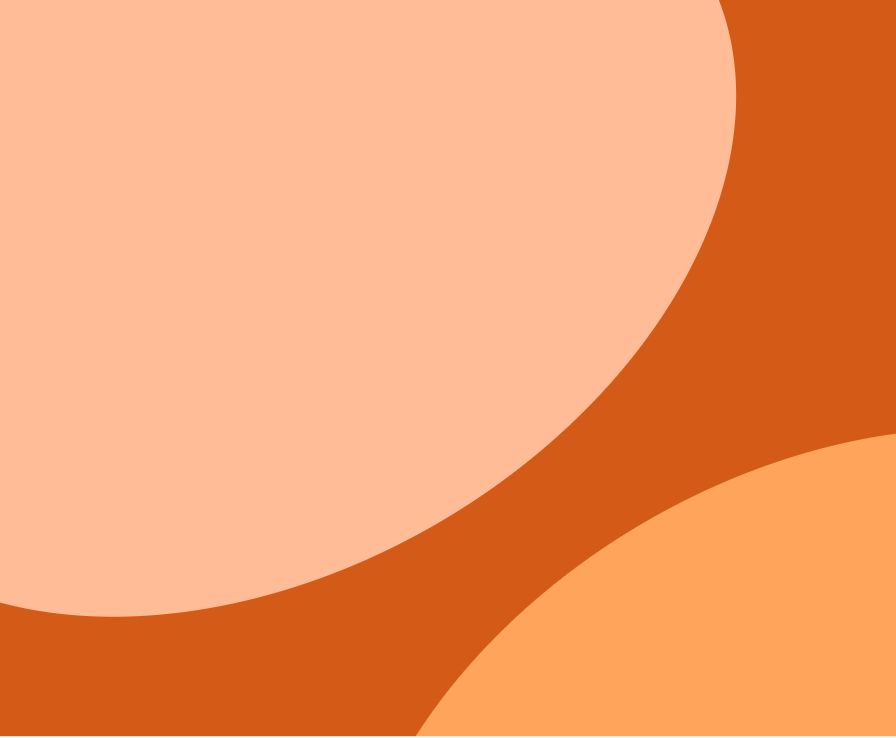
Write a WebGL 1 fragment shader that draws this background.

```glsl
precision highp float;
// Two large tilted ovals, peach and light orange, on burnt orange with a thin pale bottom rim.

uniform vec2 u_resolution;

const vec3 GROUND = vec3(0.828, 0.353, 0.092);
const vec3 PEACH = vec3(1.0, 0.738, 0.592);
const vec3 LIGHT_ORANGE = vec3(1.0, 0.643, 0.355);
const vec3 RIM = vec3(1.0);

// Positions and sizes are fractions of the canvas.
const vec2 PEACH_CENTER = vec2(0.2956, 0.6986);
const vec2 ORANGE_CENTER = vec2(0.9126, -0.1150);
const vec2 HALF_EXTENT = vec2(0.5260, 0.5343); // half of the bounding box
const float TILT = 0.3217;                     // 0 is upright, 1 a diagonal line
const float RIM_HEIGHT = 0.00237;

// Coverage from a signed distance in pixels, negative inside.
float coverage(float pixels) {
  return clamp(0.5 - pixels, 0.0, 1.0);
}

// Coverage of a tilted oval, its distance estimated from the gradient.
float ovalMask(vec2 uv, vec2 center) {
  vec2 p = (uv - center) / HALF_EXTENT;
  float shape = dot(p, p) - 2.0 * TILT * p.x * p.y - (1.0 - TILT * TILT);
  vec2 slope = 2.0 * (p - TILT * p.yx) / (HALF_EXTENT * u_resolution);
  return coverage(shape / max(length(slope), 1e-6));
}

void main() {
  vec2 uv = gl_FragCoord.xy / u_resolution;
  vec3 color = mix(GROUND, PEACH, ovalMask(uv, PEACH_CENTER));
  color = mix(color, LIGHT_ORANGE, ovalMask(uv, ORANGE_CENTER));
  color = mix(color, RIM, coverage((uv.y - RIM_HEIGHT) * u_resolution.y));
  gl_FragColor = vec4(color, 1.0);
}
```
